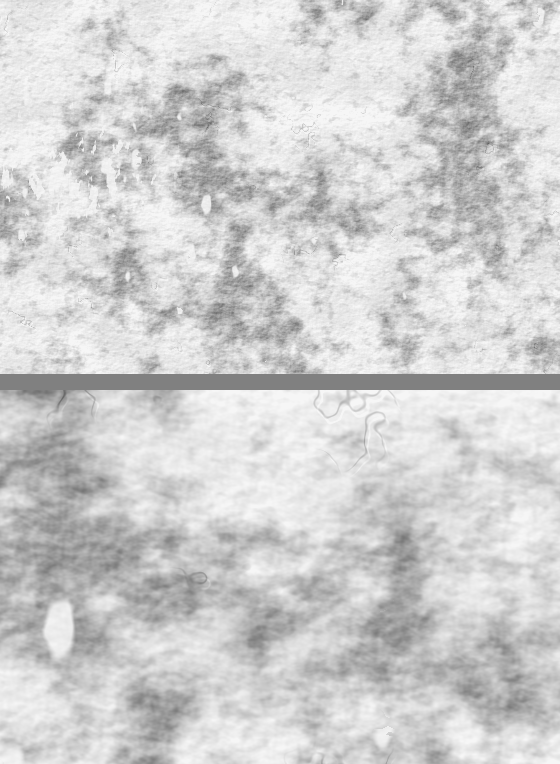
Top, the full canvas; bottom, a detail of the centre.
This texture is drawn by a Shadertoy shader. Its source:

```glsl
// Weathered white plaster wall: grey stains, rough grain, hairline cracks and chipped paint.

float hash(vec2 p)
{
    vec3 q = fract(vec3(p.xyx) * 0.1031);
    q += dot(q, q.yzx + 33.33);
    return fract((q.x + q.y) * q.z);
}

// Gradient noise, roughly -0.7 to 0.7
float gradientDot(vec2 cell, vec2 offset)
{
    float angle = 6.2832 * hash(cell);
    return dot(vec2(cos(angle), sin(angle)), offset);
}

float noise(vec2 p)
{
    vec2 i = floor(p), f = p - i;
    vec2 u = f * f * f * (f * (f * 6.0 - 15.0) + 10.0);
    vec2 e = vec2(0.0, 1.0);
    return mix(
        mix(gradientDot(i, f), gradientDot(i + e.yx, f - e.yx), u.x),
        mix(gradientDot(i + e.xy, f - e.xy), gradientDot(i + e.yy, f - e.yy), u.x),
        u.y);
}

float fbm(vec2 p, int octaves)
{
    float sum = 0.0, amplitude = 1.0;
    for (int i = 0; i < octaves; i++)
    {
        sum += amplitude * noise(p);
        p = p * 2.03 + vec2(17.3, 41.7);
        amplitude *= 0.6;
    }
    return sum;
}

// Soft elliptical region, 1 at its centre
float region(vec2 p, vec2 centre, vec2 radius)
{
    vec2 d = (p - centre) / radius;
    return exp(-dot(d, d));
}

// Cloudy dark stains with broken, speckled edges
float stainMask(vec2 p)
{
    vec2 warped = p + 0.06 * vec2(fbm(p * 6.0, 3), fbm(p * 6.0 + 30.0, 3));
    float bias = 0.62 * region(warped, vec2(1.26, 0.45), vec2(0.11, 0.45))
               + 0.42 * region(warped, vec2(0.25, 0.48), vec2(0.40, 0.17))
               + 0.62 * region(warped, vec2(0.66, 0.14), vec2(0.16, 0.18))
               + 0.28 * region(warped, vec2(0.80, 0.52), vec2(0.30, 0.14));
    float cloud = 0.75 * fbm(warped * vec2(4.4, 3.6) + 7.0, 4);
    float breakup = 0.50 * fbm(p * vec2(17.0, 22.0), 4);
    return smoothstep(-0.15, 0.75, cloud + breakup + bias - 0.10);
}

float grainHeight(vec2 p)
{
    return fbm(p * vec2(55.0, 82.0), 3);
}

// Bare white chips, rounded and slightly taller than wide
float chipMask(vec2 p, float cluster, float stain)
{
    vec2 q = p * vec2(26.0, 20.0) + 0.16 * vec2(noise(p * 50.0), noise(p * 50.0 + 9.0));
    float chips = 0.0;
    for (int y = -1; y <= 1; y++)
    for (int x = -1; x <= 1; x++)
    {
        vec2 cell = floor(q) + vec2(x, y);
        vec2 jitter = vec2(hash(cell + 3.1), hash(cell + 58.7)) - 0.5;
        float size = hash(cell + 91.3);
        float radius = mix(0.10, 0.42, size * size);
        float d = length((q - cell - 0.5 - 0.8 * jitter) * vec2(1.0, 0.65)) - radius;
        float present = step(hash(cell + 127.0), 0.005 + 0.32 * cluster + 0.07 * stain);
        chips = max(chips, present * smoothstep(0.07, -0.07, d));
    }
    // Tall ragged runs where the paint has flaked away
    float runs = 0.8 * fbm(p * vec2(22.0, 11.0), 4) + 0.45 * cluster;
    return max(chips, smoothstep(0.50, 0.60, runs) * smoothstep(0.1, 0.35, cluster));
}

// Short hairline cracks, shown only in scattered patches
float crackMask(vec2 p)
{
    float line = fbm(p * 8.0 + 80.0, 4);
    float patches = smoothstep(0.18, 0.42, noise(p * 8.0 + 20.0));
    return patches * smoothstep(0.04, 0.0, abs(line));
}

void mainImage(out vec4 fragColor, in vec2 fragCoord)
{
    vec2 p = fragCoord / iResolution.y;
    float stain = stainMask(p);

    // Plaster, mottled and stained
    float tone = 0.925 + 0.07 * fbm(p * vec2(6.0, 8.0) + 50.0, 4);
    tone -= 0.33 * stain;
    tone -= 0.09 * smoothstep(0.1, 0.7, fbm(p * vec2(30.0, 46.0) + 11.0, 3));

    // Surface relief, lit from the upper left
    float relief = grainHeight(p) - grainHeight(p + vec2(-0.003, 0.004));
    tone += relief * (0.055 + 0.08 * stain);

    // Cracks with a lit lower edge
    tone -= 0.15 * crackMask(p);
    tone += 0.06 * crackMask(p + vec2(-0.003, 0.005));

    // Chipped paint
    float cluster = region(p, vec2(0.18, 0.55), vec2(0.24, 0.18));
    tone = mix(tone, 0.95 + 0.03 * relief, 0.92 * chipMask(p, cluster, stain));

    fragColor = vec4(vec3(clamp(tone, 0.35, 0.965)), 1.0);
}
```
